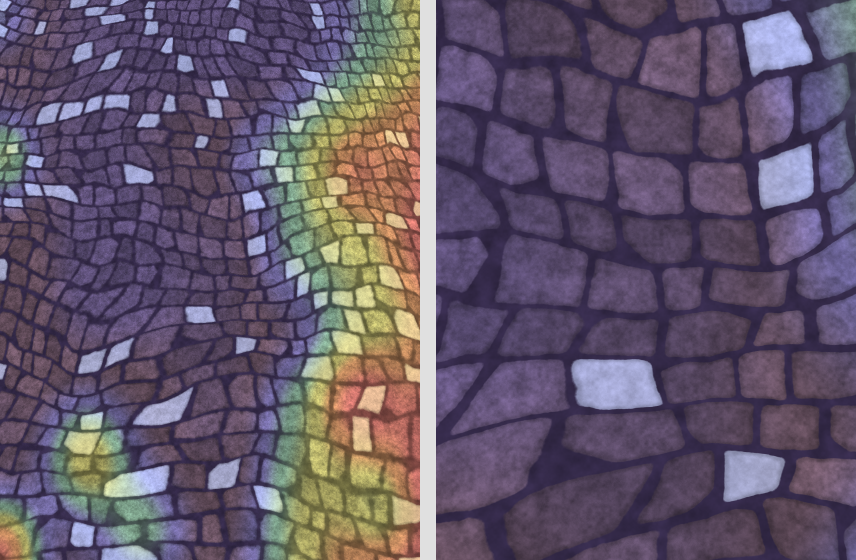
Left, the full canvas; right, a detail of the centre.
A WebGL 1 fragment shader for this texture:

```glsl
precision highp float;
// Cobbled pavement receding upward, lit by a spill of rainbow light.
// Wavy rows are cut by slanted joints into stones with chipped corners;
// a smooth light field then picks the tint of every stone and joint.
uniform vec2 u_resolution;

float hash(vec2 p) {
  vec3 q = fract(p.xyx * vec3(0.1031, 0.1030, 0.0973));
  q += dot(q, q.yzx + 33.33);
  return fract((q.x + q.y) * q.z);
}

float noise(vec2 p) {
  vec2 i = floor(p), f = fract(p);
  f = f * f * (3.0 - 2.0 * f);
  return mix(mix(hash(i), hash(i + vec2(1, 0)), f.x),
             mix(hash(i + vec2(0, 1)), hash(i + vec2(1, 1)), f.x), f.y);
}

float fbm(vec2 p) {
  float sum = 0.0, amp = 0.5;
  for (int i = 0; i < 4; i++) {
    sum += amp * noise(p);
    p = p * 2.1 + 17.3;
    amp *= 0.5;
  }
  return sum;
}

float smoothMin(float a, float b, float k) {
  float h = max(k - abs(a - b), 0.0) / k;
  return min(a, b) - h * h * k * 0.25;
}

// Jagged height of the seam below a row
float seam(float x, float row) {
  float i = floor(x);
  float bend = mix(hash(vec2(i, row + 50.0)), hash(vec2(i + 1.0, row + 50.0)), x - i);
  return row + 0.36 * (bend - 0.5);
}

// Slanted position of the joint left of a stone
float joint(float k, float row, float f) {
  return k + 0.46 * (hash(vec2(k, row)) - 0.5)
           + 0.5 * (hash(vec2(k + 31.0, row)) - 0.5) * (f - 0.5);
}

// Distance inside the stone (x) and the stone's id (yz)
vec3 stones(vec2 p) {
  float row = floor(p.y);
  if (p.y < seam(p.x, row)) row -= 1.0;
  else if (p.y > seam(p.x, row + 1.0)) row += 1.0;
  float dy = min(p.y - seam(p.x, row), seam(p.x, row + 1.0) - p.y);

  float f = p.y - row;
  float x = p.x + 7.0 * hash(vec2(row, 9.0));
  float k = floor(x);
  if (x < joint(k, row, f)) k -= 1.0;
  else if (x > joint(k + 1.0, row, f)) k += 1.0;
  float left = joint(k, row, f), right = joint(k + 1.0, row, f);
  float dx = min(x - left, right - x);

  vec2 id = vec2(k, row);
  vec2 chipDir = normalize(vec2(hash(id + 3.7), hash(id + 8.1)) - 0.499);
  float chip = 0.53 - dot(chipDir, vec2(x - 0.5 * (left + right), f - 0.5));
  float d = smoothMin(smoothMin(dx, dy, 0.12), chip, 0.08);
  return vec3(d - 0.035 - 0.05 * hash(id + 5.3), id);
}

float spot(vec2 uv, vec2 centre, float radius) {
  vec2 q = (uv - centre) / radius;
  return exp(-dot(q, q));
}

// Light field: 0 shade, then violet, green, yellow, orange, 1 red
float lightField(vec2 uv) {
  float edge = 0.58 + 0.24 * smoothstep(0.72, 1.0, uv.y)
             + 0.09 * exp(-pow((uv.y - 0.4) / 0.1, 2.0))
             - 0.05 * smoothstep(0.25, 0.0, uv.y);
  float t = max((uv.x - edge + 0.06) / 0.46 + 0.22 * (noise(uv * 7.0) - 0.5), 0.0);
  t += 0.4 * spot(uv, vec2(0.85, 0.29), 0.09) + 0.28 * spot(uv, vec2(0.84, 0.69), 0.08);
  t -= 0.4 * spot(uv, vec2(0.92, 0.09), 0.1) + 0.15 * spot(uv, vec2(0.95, 0.5), 0.14);
  t += 0.95 * spot(uv, vec2(0.0, 0.01), 0.09) + 0.6 * spot(uv, vec2(0.21, 0.18), 0.1);
  t += 0.45 * spot(uv, vec2(0.01, 0.72), 0.08) + 0.36 * spot(uv, vec2(0.34, 0.05), 0.1);
  t += 0.25 * spot(uv, vec2(0.0, 0.98), 0.08) + 0.15 * spot(uv, vec2(0.98, 1.0), 0.06);
  return clamp(t, 0.0, 1.0);
}

vec3 lightTint(float t, float cool) {
  vec3 c = mix(vec3(0.38, 0.295, 0.35), vec3(0.34, 0.29, 0.44), cool);
  c = mix(c, vec3(0.41, 0.38, 0.58), smoothstep(0.02, 0.2, t));
  c = mix(c, vec3(0.45, 0.58, 0.50), smoothstep(0.2, 0.38, t));
  c = mix(c, vec3(0.66, 0.64, 0.38), smoothstep(0.38, 0.58, t));
  c = mix(c, vec3(0.72, 0.51, 0.35), smoothstep(0.6, 0.78, t));
  return mix(c, vec3(0.72, 0.41, 0.38), smoothstep(0.78, 1.0, t));
}

void main() {
  vec2 uv = gl_FragCoord.xy / u_resolution;
  // Perspective: stones shrink evenly toward the top
  float size = 0.073 - 0.040 * uv.y;
  vec2 p = vec2((uv.x - 0.5) / size, -log(size / 0.073) / 0.029) + 40.0;
  vec2 ground = p;
  p += 2.4 * (vec2(noise(ground * 0.17), noise(ground * 0.17 + 60.0)) - 0.5);
  p += 0.45 * (vec2(noise(ground * 0.6 + 9.0), noise(ground * 0.6 + 80.0)) - 0.5);

  float rough = fbm(ground * 5.0);
  vec3 stone = stones(p);
  float d = stone.x + 0.06 * (rough - 0.47);
  float px = 1.0 / (u_resolution.x * size);
  float cover = smoothstep(-px, px, d);

  float t = lightField(uv);
  vec3 tint = lightTint(t, smoothstep(0.3, 0.7, noise(uv * 4.0 + 3.0)));
  vec3 pale = mix(vec3(0.86, 0.95, 1.15), vec3(1.0, 0.98, 0.74), smoothstep(0.2, 0.5, t));
  float isPale = step(0.87, hash(stone.yz + 12.9));

  // Stone face: own shade, worn rim and mineral grain
  vec3 face = mix(tint * (0.86 + 0.28 * hash(stone.yz + 2.2)), pale, 0.52 * isPale);
  float grain = (rough - 0.47) * 0.5 + (fbm(ground * 17.0) - 0.47) * 0.35;
  face *= (1.0 + grain * (1.0 - 0.5 * isPale)) * mix(0.84, 1.03, smoothstep(0.0, 0.1, d));
  vec3 mortar = mix(vec3(0.20, 0.16, 0.28), tint * 0.64, smoothstep(0.12, 0.5, t));
  mortar *= 0.75 + 0.55 * rough;

  gl_FragColor = vec4(mix(mortar, face, cover), 1.0);
}
```
